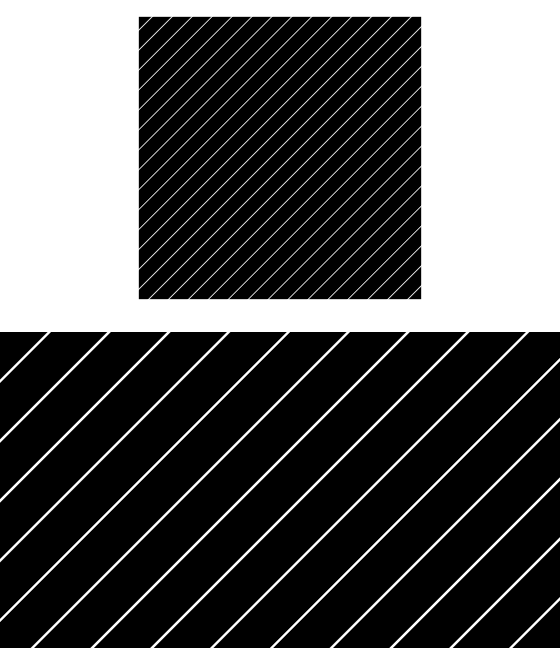
Top: the whole. Bottom: its middle third, enlarged.
This pattern is drawn by a WebGL 1 fragment shader. Its source:

```glsl
precision highp float;
// Centred black square on white, ruled with thin white 45 degree lines.

uniform vec2 u_resolution;

// Lengths are fractions of the canvas height.
#define SQUARE_SIDE 0.8935
#define LINE_SPACING 0.0446
#define LINE_WIDTH 0.0026
#define PAPER_COLOR vec3(1.0)
#define SQUARE_COLOR vec3(0.0)
#define LINE_COLOR vec3(1.0)

// Share of a pixel-wide window, centred at x, inside a band around zero.
float bandCoverage(float x, float width, float pixel) {
  float halfBand = 0.5 * width;
  float upper = clamp(x + 0.5 * pixel, -halfBand, halfBand);
  float lower = clamp(x - 0.5 * pixel, -halfBand, halfBand);
  return (upper - lower) / pixel;
}

// Parallel rising lines; the origin lies midway between two of them.
float diagonalLines(vec2 p, float pixel) {
  float across = (p.x - p.y) * 0.70711;
  float offset = (fract(across / LINE_SPACING) - 0.5) * LINE_SPACING;
  return bandCoverage(offset, LINE_WIDTH, pixel);
}

float square(vec2 p, float pixel) {
  return bandCoverage(p.x, SQUARE_SIDE, pixel)
       * bandCoverage(p.y, SQUARE_SIDE, pixel);
}

void main() {
  float pixel = 1.0 / u_resolution.y;
  vec2 p = (gl_FragCoord.xy - 0.5 * u_resolution) * pixel;

  vec3 ruled = mix(SQUARE_COLOR, LINE_COLOR, diagonalLines(p, pixel));
  vec3 color = mix(PAPER_COLOR, ruled, square(p, pixel));
  gl_FragColor = vec4(color, 1.0);
}
```
